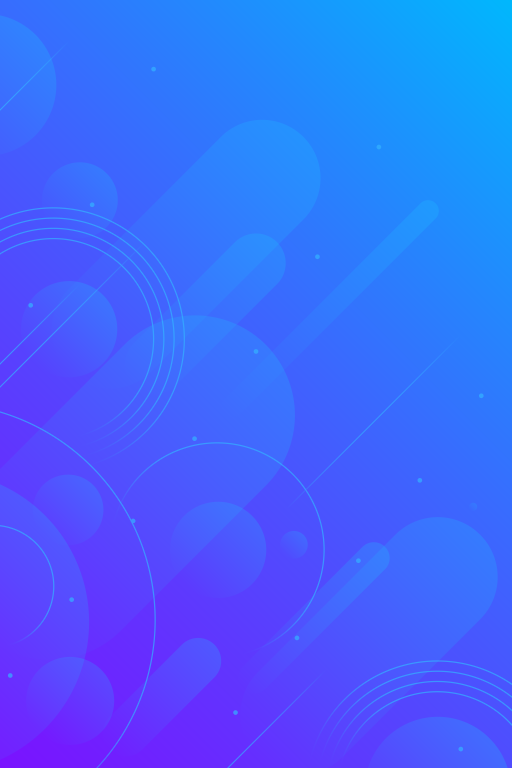
Write a WebGL 1 fragment shader that draws this background.

```glsl
precision highp float;

uniform vec2 u_resolution;

const vec2 DIAGONAL = vec2(0.70711);
const vec3 VIOLET = vec3(0.48, 0.07, 1.0);
const vec3 AZURE = vec3(0.0, 0.72, 0.99);
const vec3 GLOW = vec3(0.12, 0.74, 1.0);
const vec3 STROKE = vec3(0.2, 0.7, 1.0);

vec2 p;       // position, canvas width = 1
float pixel;  // size of one pixel in the same units

// Antialiased coverage of a signed distance
float cover(float d) {
  return clamp(0.5 - d / pixel, 0.0, 1.0);
}

// Diagonal capsule that fades from its upper right head to its tail
float pill(vec2 head, float radius, float len) {
  vec2 q = p - head;
  float along = dot(q, DIAGONAL);
  float d = length(q - DIAGONAL * clamp(along, -len, 0.0)) - radius;
  float fade = clamp((along + len + radius) / (len + 2.0 * radius), 0.0, 1.0);
  return cover(d) * fade;
}

float disc(vec2 center, float radius) {
  return pill(center, radius, 0.0);
}

// Thin circle that vanishes toward the lower left
float ring(vec2 center, float radius) {
  vec2 q = p - center;
  float fade = smoothstep(-0.55, 0.4, dot(q, DIAGONAL) / radius);
  return cover(abs(length(q) - radius) - 0.0012) * fade;
}

float ringGroup(vec2 center) {
  float mask = 0.0;
  for (int i = 0; i < 4; i++) {
    mask = max(mask, ring(center, 0.196 + 0.02 * float(i)));
  }
  return mask;
}

// Diagonal hairline, brightest at its center
float streak(vec2 center, float halfLength) {
  vec2 q = p - center;
  float along = dot(q, DIAGONAL) / halfLength;
  float across = abs(q.x - q.y) * DIAGONAL.x;
  return cover(across - 0.001) * max(1.0 - along * along, 0.0);
}

// Dots stepping down the canvas
float dots() {
  float mask = 0.0;
  for (int i = 0; i < 16; i++) {
    float n = float(i);
    vec2 center = vec2(fract(0.3 + 0.44 * n), mix(1.365, 0.037, pow(n / 15.0, 0.8)));
    mask = max(mask, cover(length(p - center) - 0.0045));
  }
  return mask;
}

void tint(inout vec3 color, float mask) {
  color = mix(color, GLOW, mask);
}

void main() {
  p = gl_FragCoord.xy / u_resolution * vec2(1.0, 1.5);
  pixel = 1.0 / u_resolution.x;

  // Diagonal backdrop
  float t = (p.x + p.y) / 2.5;
  t -= 0.22 * t * (1.0 - t);
  vec3 color = mix(VIOLET, AZURE, t);

  // Long capsules
  tint(color, 0.27 * pill(vec2(0.512, 1.152), 0.114, 0.42));
  tint(color, 0.27 * pill(vec2(0.5, 0.986), 0.058, 0.28));
  tint(color, 0.28 * pill(vec2(0.836, 1.088), 0.021, 0.54));
  tint(color, 0.25 * pill(vec2(0.381, 0.689), 0.195, 0.4));
  tint(color, 0.25 * pill(vec2(0.855, 0.373), 0.117, 0.38));
  tint(color, 0.27 * pill(vec2(0.73, 0.41), 0.031, 0.33));
  tint(color, 0.25 * pill(vec2(0.387, 0.209), 0.045, 0.2));

  // Fading discs
  tint(color, 0.28 * disc(vec2(-0.029, 1.334), 0.139));
  tint(color, 0.25 * disc(vec2(0.156, 1.109), 0.074));
  tint(color, 0.26 * disc(vec2(0.135, 0.857), 0.094));
  tint(color, 0.22 * disc(vec2(0.133, 0.504), 0.069));
  tint(color, 0.24 * disc(vec2(0.426, 0.426), 0.094));
  tint(color, 0.24 * disc(vec2(0.574, 0.436), 0.027));
  tint(color, 0.22 * disc(vec2(-0.121, 0.285), 0.295));
  tint(color, 0.22 * disc(vec2(0.137, 0.131), 0.086));
  tint(color, 0.28 * disc(vec2(0.855, -0.043), 0.143));
  tint(color, 0.2 * disc(vec2(0.924, 0.51), 0.008));

  // Circles, hairlines and dots
  float lines = max(ringGroup(vec2(0.104, 0.838)), ringGroup(vec2(0.854, -0.047)));
  lines = max(lines, ring(vec2(0.424, 0.426), 0.209));
  lines = max(lines, ring(vec2(-0.121, 0.289), 0.424));
  lines = max(lines, ring(vec2(-0.014, 0.355), 0.119));
  lines = max(lines, streak(vec2(0.0, 1.285), 0.19));
  lines = max(lines, streak(vec2(0.0, 0.789), 0.22));
  lines = max(lines, streak(vec2(0.039, 0.783), 0.35));
  lines = max(lines, streak(vec2(0.73, 0.676), 0.24));
  lines = max(lines, streak(vec2(0.445, 0.0), 0.27));
  color = mix(color, STROKE, 0.7 * max(lines, dots()));

  gl_FragColor = vec4(color, 1.0);
}
```
